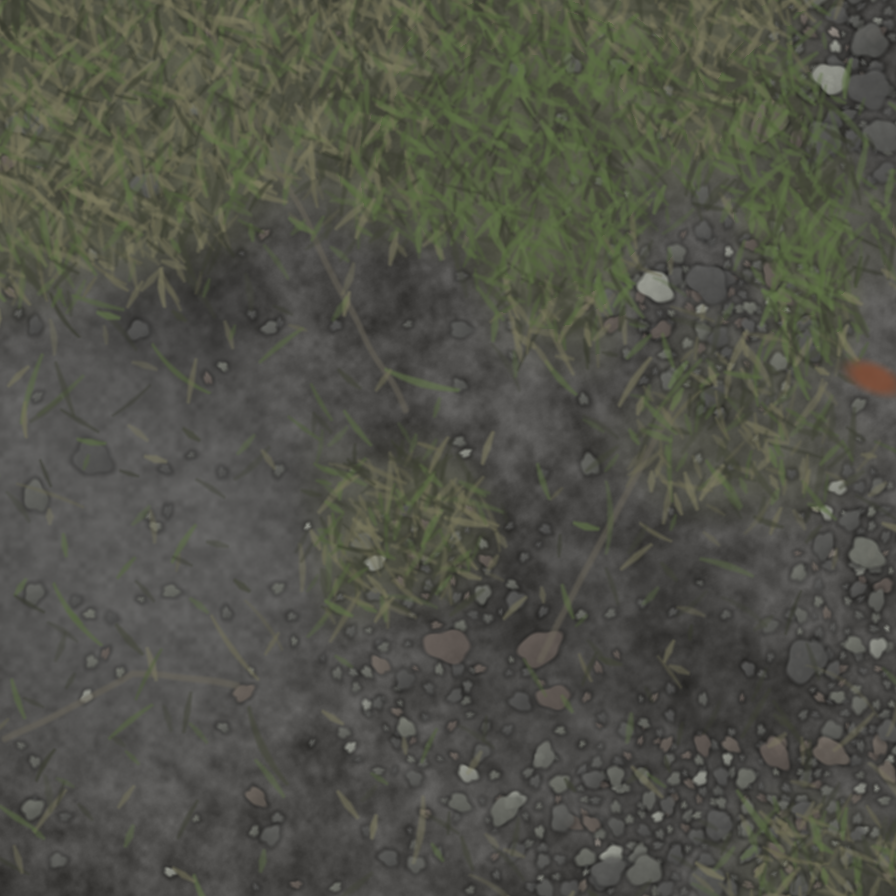
This texture is drawn by a WebGL 2 fragment shader. Its source:

```glsl
#version 300 es
precision highp float;
uniform vec2 u_resolution;
out vec4 fragColor;

float hash(vec2 p) {
    return fract(sin(dot(p, vec2(127.1, 311.7))) * 43758.55);
}

vec2 hash2(vec2 p) {
    return vec2(hash(p), hash(p + 57.3));
}

float noise(vec2 p) {
    vec2 i = floor(p), f = fract(p);
    f = f * f * (3.0 - 2.0 * f);
    return mix(mix(hash(i), hash(i + vec2(1, 0)), f.x),
               mix(hash(i + vec2(0, 1)), hash(i + vec2(1, 1)), f.x), f.y);
}

float fbm(vec2 p) {
    float sum = 0.0, amp = 0.5;
    for (int i = 0; i < 5; i++) {
        sum += amp * noise(p);
        p = mat2(1.6, 1.2, -1.2, 1.6) * p + 7.7;
        amp *= 0.55;
    }
    return sum / 1.05;
}

mat2 rotate(float a) {
    return mat2(cos(a), -sin(a), sin(a), cos(a));
}

float blob(vec2 p, vec2 center, vec2 radius) {
    return 1.0 - smoothstep(0.35, 1.0, length((p - center) / radius));
}

// Where each kind of cover grows or lies
float grassCover(vec2 p) {
    p += 0.09 * (vec2(noise(p * 9.0), noise(p * 9.0 + 31.0)) - 0.5);
    float band = smoothstep(0.68, 0.84, p.y + 0.07 * (1.0 - smoothstep(0.1, 0.35, p.x)));
    band *= 1.0 - blob(p, vec2(0.98, 0.93), vec2(0.19, 0.2));
    float patches = max(blob(p, vec2(0.63, 0.76), vec2(0.16, 0.17)), blob(p, vec2(0.92, 0.7), vec2(0.09, 0.19)));
    patches = max(patches, 0.85 * blob(p, vec2(0.43, 0.42), vec2(0.13, 0.16)));
    patches = max(patches, 0.5 * blob(p, vec2(0.82, 0.52), vec2(0.22, 0.12)));
    patches = max(patches, 0.6 * blob(p, vec2(0.92, 0.02), vec2(0.16, 0.1)));
    return max(band, patches);
}

float stoneCover(vec2 p) {
    float cover = max(blob(p, vec2(0.8, 0.07), vec2(0.4, 0.19)), blob(p, vec2(1.0, 0.27), vec2(0.17, 0.3)));
    cover = max(cover, blob(p, vec2(0.8, 0.65), vec2(0.18, 0.14)));
    cover = max(cover, blob(p, vec2(0.95, 0.92), vec2(0.15, 0.16)));
    cover = max(cover, 0.45 * blob(p, vec2(0.5, 0.26), vec2(0.18, 0.24)));
    return 0.05 + 0.6 * cover;
}

// Rounded, slightly angular stones with a soft contact shadow
void addStones(inout vec3 color, vec2 p, float scale, float seed) {
    vec2 cell = floor(p * scale);
    for (int k = 0; k < 9; k++) {
        vec2 id = cell + vec2(k % 3, k / 3) - 1.0;
        vec2 h = hash2(id + seed), g = hash2(id + seed + 113.0);
        vec2 center = (id + 0.2 + 0.6 * h) / scale;
        if (g.x > stoneCover(center)) continue;
        float radius = mix(0.2, 0.46, g.y) / scale;
        vec2 q = rotate(h.x * 6.28) * (p - center) * vec2(1.0, 1.1 + 0.4 * h.y);
        float a = atan(q.y, q.x);
        float d = length(q) - radius * (1.0 + 0.1 * sin(3.0 * a + h.y * 9.0) + 0.06 * sin(5.0 * a + h.x * 9.0));
        float tone = fract(h.x * 17.0 + g.y * 5.0);
        vec3 stone = mix(vec3(0.34, 0.34, 0.335), vec3(0.49, 0.5, 0.46), tone * tone);
        stone = mix(stone, vec3(0.44, 0.39, 0.36), step(0.82, h.y) * 0.7);
        stone += step(0.95, tone) * 0.14;
        stone *= 0.96 + 0.1 * dot(p - center, vec2(-0.5, 0.8)) / radius + 0.22 * (fbm(p * 55.0) - 0.5);
        color *= 1.0 - 0.24 * (1.0 - smoothstep(-0.002, 0.008, d));
        color = mix(color, stone, 0.85 * (1.0 - smoothstep(-0.004, 0.0025, d)));
    }
}

// Tapered, bent blades: green, straw and dark
void addBlades(inout vec3 color, vec2 p, float scale, float seed) {
    vec2 cell = floor(p * scale);
    float green = max(blob(p, vec2(0.6, 0.82), vec2(0.24, 0.24)), blob(p, vec2(0.9, 0.78), vec2(0.16, 0.24)));
    for (int k = 0; k < 9; k++) {
        vec2 id = cell + vec2(k % 3, k / 3) - 1.0;
        vec2 h = hash2(id + seed), g = hash2(id + seed + 71.0);
        vec2 center = (id + h) / scale;
        if (g.x > grassCover(center) + 0.05) continue;
        float halfLength = mix(0.25, 0.85, g.y * g.y) / scale;
        vec2 q = rotate(mix(0.6, 3.0, fract(h.x * 13.0 + g.y * 7.0))) * (p - center);
        q.y += (h.y - 0.5) * 9.0 * q.x * q.x;
        float along = clamp(abs(q.x) / halfLength, 0.0, 1.0);
        float width = mix(0.0018, 0.004, h.x) * (1.0 - 0.6 * along);
        float d = length(vec2(max(abs(q.x) - halfLength, 0.0), q.y)) - width;
        float kind = fract(h.y * 11.0 + g.x * 3.0);
        vec3 blade = mix(vec3(0.45, 0.44, 0.34), vec3(0.34, 0.41, 0.25), step(kind, 0.25 + 0.5 * green));
        blade = mix(blade, vec3(0.23, 0.24, 0.19), step(0.72, kind));
        blade *= 0.88 + 0.28 * h.x;
        color = mix(color, blade, (0.3 + 0.35 * h.y) * (1.0 - smoothstep(-0.002, 0.003, d)));
    }
}

float twig(vec2 p, vec2 a, vec2 b) {
    p += 0.012 * (noise(p * 16.0) - 0.5);
    vec2 ab = b - a;
    float d = length(p - a - ab * clamp(dot(p - a, ab) / dot(ab, ab), 0.0, 1.0));
    return 1.0 - smoothstep(0.001, 0.006, d);
}

void main() {
    vec2 p = gl_FragCoord.xy / u_resolution;

    // Soil: smooth and pale on the left, darker and rougher elsewhere
    float smoothSoil = blob(p, vec2(0.12, 0.4), vec2(0.36, 0.36));
    float rough = mix(1.0, 0.4, smoothSoil);
    vec3 color = mix(vec3(0.302, 0.298, 0.29), vec3(0.345, 0.343, 0.338), smoothSoil);
    color += rough * (0.18 * (fbm(p * 9.0) - 0.5) + 0.2 * (fbm(p * 42.0 + 19.0) - 0.5));
    color += 0.045 * (noise(p * 130.0) - 0.5);
    color *= 1.0 - 0.2 * blob(p, vec2(0.2, 0.66), vec2(0.13, 0.11)) * noise(p * 22.0) * 1.6;
    color *= 1.0 - 0.13 * blob(p, vec2(0.68, 0.25), vec2(0.3, 0.25));

    // Dull olive moss under the grass
    float cover = grassCover(p);
    vec3 moss = vec3(0.325, 0.333, 0.265) * (0.55 + 0.9 * fbm(p * 28.0 + 5.0));
    color = mix(color, moss, 0.75 * cover);

    addStones(color, p, 62.0, 3.0);
    addStones(color, p, 34.0, 21.0);
    addStones(color, p, 17.0, 48.0);

    // Dry twigs
    float twigs = max(twig(p, vec2(0.6, 0.26), vec2(0.76, 0.56)), twig(p, vec2(0.0, 0.17), vec2(0.15, 0.25)));
    twigs = max(twigs, max(twig(p, vec2(0.15, 0.25), vec2(0.26, 0.23)), twig(p, vec2(0.24, 0.96), vec2(0.45, 0.54))));
    color = mix(color, vec3(0.42, 0.4, 0.35), 0.5 * twigs);

    for (int i = 0; i < 12; i++)
        addBlades(color, p, 17.0 + 1.7 * float(i), 9.0 + 37.0 * float(i));

    // Fallen leaf
    vec2 leaf = rotate(-0.4) * (p - vec2(0.975, 0.578));
    color = mix(color, vec3(0.5, 0.3, 0.21), 0.85 * blob(leaf, vec2(0.0), vec2(0.045, 0.022)));

    fragColor = vec4(color, 1.0);
}
```
